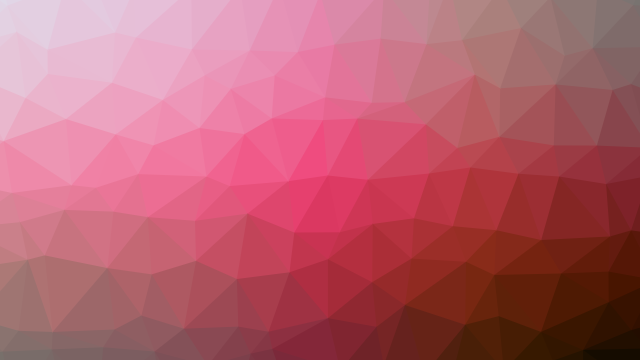
This background is drawn by a Shadertoy shader. Its source:

```glsl
// Low-poly mesh of flat triangles, shaded from pale lilac through hot pink to dark brown.

const vec2 CELL = vec2(0.125, 0.1273);    // mesh spacing in canvas heights
const vec2 ORIGIN = vec2(0.035, -0.007);  // position of lattice node (0, 0)
const float JITTER = 0.68;                // full range of node offset, in cells

vec2 hash22(vec2 p) {
    vec3 q = fract(p.xyx * vec3(0.1031, 0.1030, 0.0973));
    q += dot(q, q.yzx + 33.33);
    return fract((q.xx + q.yz) * q.zy);
}

// Jittered lattice node, in canvas heights
vec2 meshNode(vec2 id) {
    vec2 offset = (hash22(id + 57.0) - 0.5) * JITTER;
    return ORIGIN + (id + offset) * CELL;
}

// Five evenly spaced colour stops over t = 0..1
vec3 ramp(float t, vec3 a, vec3 b, vec3 c, vec3 d, vec3 e) {
    vec4 k = clamp(t * 4.0 - vec4(0.0, 1.0, 2.0, 3.0), 0.0, 1.0);
    return mix(mix(mix(mix(a, b, k.x), c, k.y), d, k.z), e, k.w);
}

// Vertical ramp plus a horizontal shift in hue and brightness
vec3 colorField(vec2 uv) {
    vec3 vertical = ramp(uv.y,
        vec3(0.47, 0.44, 0.42),
        vec3(0.71, 0.48, 0.47),
        vec3(0.93, 0.54, 0.66),
        vec3(0.91, 0.75, 0.83),
        vec3(0.88, 0.85, 0.91));
    vec3 shift = ramp(uv.x,
        vec3(0.0),
        vec3(0.02, -0.10, -0.06),
        vec3(0.01, -0.30, -0.21),
        vec3(-0.20, -0.32, -0.40),
        vec3(-0.41, -0.40, -0.47));
    return clamp(vertical + shift, 0.0, 1.0);
}

// Signed distance to the line a-b, positive on its right side
float lineDistance(vec2 p, vec2 a, vec2 b) {
    vec2 d = normalize(b - a);
    return dot(p - a, vec2(d.y, -d.x));
}

// Smooth coverage of a counter-clockwise triangle
float triangleCoverage(vec2 p, vec2 a, vec2 b, vec2 c, float pixel) {
    float d = max(lineDistance(p, a, b),
              max(lineDistance(p, b, c), lineDistance(p, c, a)));
    return clamp(0.5 - d / pixel, 0.0, 1.0);
}

// Flat face colour in rgb, weighted by coverage in a
vec4 face(vec2 p, vec2 a, vec2 b, vec2 c, float aspect, float pixel) {
    vec2 center = (a + b + c) / 3.0;
    vec3 color = colorField(center / vec2(aspect, 1.0));
    return vec4(color, 1.0) * triangleCoverage(p, a, b, c, pixel);
}

void mainImage(out vec4 fragColor, in vec2 fragCoord) {
    float pixel = 1.0 / iResolution.y;
    float aspect = iResolution.x / iResolution.y;
    vec2 p = fragCoord * pixel;
    vec2 cellId = floor((p - ORIGIN) / CELL);

    // Sum the faces of nearby quads, each split along its shorter diagonal
    vec4 sum = vec4(0.0);
    for (int j = -1; j <= 1; j++) {
        for (int i = -1; i <= 1; i++) {
            vec2 id = cellId + vec2(i, j);
            vec2 a = meshNode(id);
            vec2 b = meshNode(id + vec2(1.0, 0.0));
            vec2 c = meshNode(id + vec2(1.0, 1.0));
            vec2 d = meshNode(id + vec2(0.0, 1.0));
            if (distance(a, c) < distance(b, d)) {
                sum += face(p, a, b, c, aspect, pixel);
                sum += face(p, a, c, d, aspect, pixel);
            } else {
                sum += face(p, a, b, d, aspect, pixel);
                sum += face(p, b, c, d, aspect, pixel);
            }
        }
    }
    fragColor = vec4(sum.rgb / max(sum.a, 0.001), 1.0);
}
```
